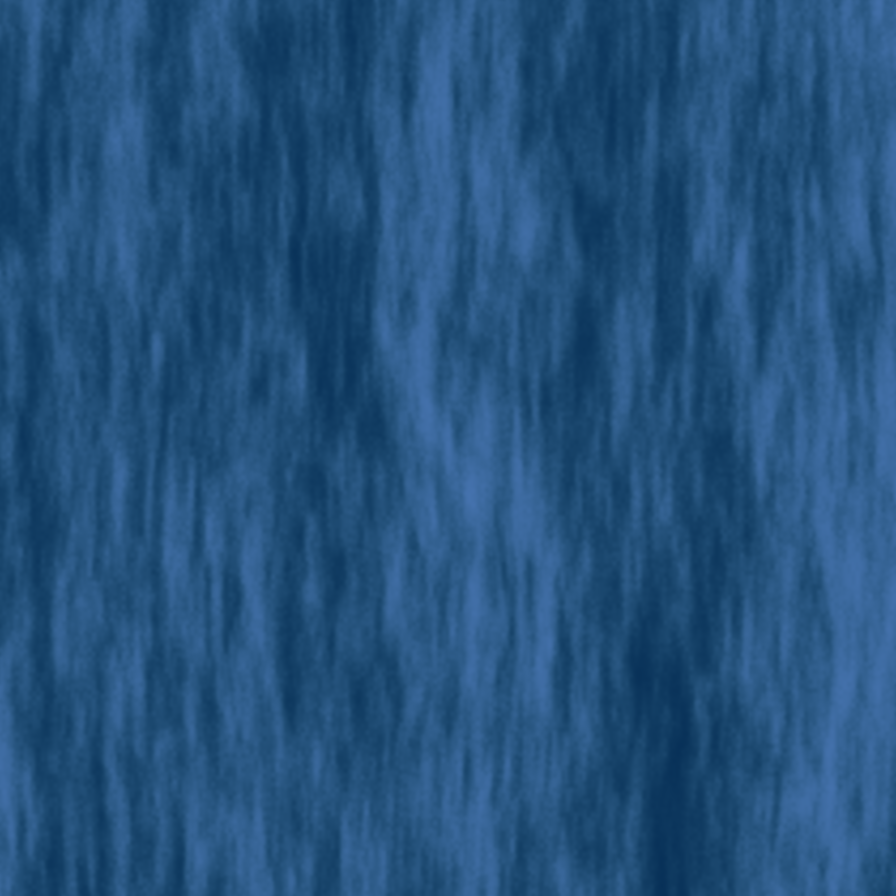
A Shadertoy shader for this texture:

```glsl
// Blue brushed fabric: soft vertical streaks over broad light and dark bands.

const vec3 DARK_BLUE  = vec3(0.070, 0.240, 0.390);
const vec3 LIGHT_BLUE = vec3(0.220, 0.400, 0.600);
const vec3 MID_SAG    = vec3(0.015, 0.000, 0.050);  // bends the ramp at mid tones

const float BASE_TONE   = 0.51;
const float TONE_LIMIT  = 0.90;   // soft limit of the tone around its base
const float BAND_PERIOD = 0.38;
const float BAND_CENTRE = 0.57;
const float BAND_AMOUNT = 0.21;
const float WOBBLE      = 0.010;

// Streaks per canvas across and along, then strength
const vec3 PATCHES = vec3(  8.0,   1.6, 0.25);
const vec3 STRIPES = vec3( 20.0,   2.8, 0.33);
const vec3 STREAKS = vec3( 46.0,   7.0, 0.42);
const vec3 THREADS = vec3( 90.0,  16.0, 0.36);
const vec3 FIBRES  = vec3(150.0,  40.0, 0.20);
const vec3 GRAIN   = vec3(210.0, 190.0, 0.10);

float hash(vec2 p) {
    vec3 q = fract(p.xyx * vec3(0.1031, 0.1030, 0.0973));
    q += dot(q, q.yzx + 33.33);
    return fract((q.x + q.y) * q.z);
}

// Smooth noise along one column, shifted so that rows never line up
float columnNoise(float column, float y, float seed) {
    y += 17.0 * hash(vec2(column, seed + 0.5));
    float row = floor(y);
    float f = y - row;
    f = f * f * (3.0 - 2.0 * f);
    vec2 cell = vec2(column + seed * 7.0, row + seed * 13.0);
    return mix(hash(cell), hash(cell + vec2(0.0, 1.0)), f) * 2.0 - 1.0;
}

// Signed noise blended between neighbouring columns
float streakNoise(vec2 p, float seed) {
    float column = floor(p.x);
    float f = p.x - column;
    f = f * f * (3.0 - 2.0 * f);
    return mix(columnNoise(column, p.y, seed),
               columnNoise(column + 1.0, p.y, seed), f);
}

float layer(vec2 p, vec3 shape, float seed) {
    return shape.z * streakNoise(p * shape.xy + 50.0, seed);
}

void mainImage(out vec4 fragColor, in vec2 fragCoord) {
    vec2 uv = fragCoord / iResolution.y;

    // Let the streaks drift gently sideways
    vec2 p = uv;
    p.x += WOBBLE * streakNoise(uv * vec2(4.0, 3.0) + 20.0, 11.0);
    p.x += 0.25 * WOBBLE * streakNoise(uv * vec2(14.0, 12.0) + 20.0, 12.0);

    // Broad bands, stronger towards the right
    float phase = (p.x - BAND_CENTRE) / BAND_PERIOD;
    float tone = BAND_AMOUNT * mix(0.5, 1.4, uv.x) * cos(6.28318 * phase);

    // Streaks from wide to fine
    tone += layer(p, PATCHES, 1.0);
    tone += layer(p, STRIPES, 2.0);
    tone += layer(p, STREAKS, 3.0);
    tone += layer(p, THREADS, 4.0);
    tone += layer(p, FIBRES, 5.0);
    tone += layer(uv, GRAIN, 6.0);

    // Soft limit and colour ramp
    float t = BASE_TONE + TONE_LIMIT * tanh(tone / TONE_LIMIT);
    vec3 color = mix(DARK_BLUE, LIGHT_BLUE, t) - MID_SAG * t * (1.0 - t);
    fragColor = vec4(color, 1.0);
}
```
